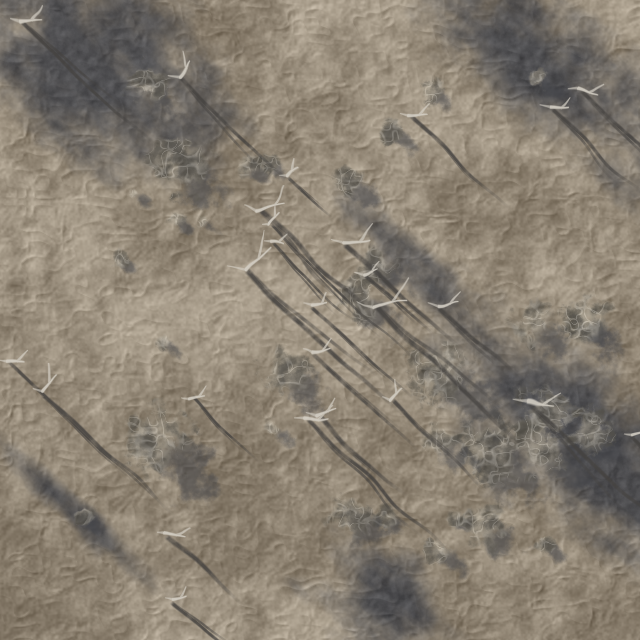
This texture is drawn by a WebGL 2 fragment shader. Its source:

```glsl
#version 300 es
precision highp float;

uniform vec2 u_resolution;
out vec4 outColor;

#define SUN vec2(0.735, -0.678)
#define RELIEF 0.21
#define SHADE_DEPTH 0.88
#define SNAGS 30
#define SCRUBS 34
#define EARTH_DARK vec3(0.50, 0.455, 0.39)
#define EARTH_PALE vec3(0.68, 0.635, 0.565)
#define SHADE_COLOR vec3(0.255, 0.26, 0.28)
#define TRUNK_SHADE vec3(0.27, 0.26, 0.25)
#define BARK vec3(0.83, 0.81, 0.77)

float hash(vec2 p) {
    uvec2 q = uvec2(ivec2(floor(p)) + 32768);
    uint h = q.x * 1597334677u ^ q.y * 3812015801u;
    h = (h ^ (h >> 15)) * 2246822519u;
    h = (h ^ (h >> 13)) * 3266489917u;
    return float((h ^ (h >> 16)) >> 8) / 16777216.0;
}

vec2 hash2(float i, float seed) {
    return vec2(hash(vec2(i, seed)), hash(vec2(i, seed + 50.0)));
}

float noise(vec2 p) {
    vec2 i = floor(p), f = p - i;
    f = f * f * (3.0 - 2.0 * f);
    return mix(mix(hash(i), hash(i + vec2(1, 0)), f.x),
               mix(hash(i + vec2(0, 1)), hash(i + vec2(1, 1)), f.x), f.y);
}

float fbm(vec2 p) {
    float sum = 0.0, amp = 0.5;
    for (int i = 0; i < 5; i++) {
        sum += amp * noise(p);
        p = mat2(1.6, 1.2, -1.2, 1.6) * p + 7.3;
        amp *= 0.5;
    }
    return sum / 0.97;
}

float ridge(vec2 p) { return 1.0 - abs(2.0 * noise(p) - 1.0); }

// x runs along the cast shadows, y across them
vec2 sunFrame(vec2 d) { return vec2(dot(d, SUN), dot(d, vec2(-SUN.y, SUN.x))); }

float patchAt(vec2 p, vec2 center, vec2 radius) {
    vec2 q = sunFrame(p - center) / radius;
    return exp(-dot(q, q));
}

float wrinkles(vec2 p) {
    p += 0.016 * vec2(noise(p * 34.0), noise(p * 34.0 + 19.0));
    return 0.65 * ridge(p * vec2(52.0, 74.0)) + 0.35 * noise(p * 150.0);
}

float canopyShade(vec2 p) {
    float cover = patchAt(p, vec2(0.16, 0.90), vec2(0.24, 0.18));
    cover = max(cover, patchAt(p, vec2(0.87, 0.90), vec2(0.26, 0.13)));
    cover = max(cover, patchAt(p, vec2(0.90, 0.30), vec2(0.34, 0.13)));
    cover = max(cover, 0.72 * patchAt(p, vec2(0.67, 0.55), vec2(0.30, 0.06)));
    cover = max(cover, 0.85 * patchAt(p, vec2(0.60, 0.06), vec2(0.15, 0.10)));
    cover = max(cover, 0.80 * patchAt(p, vec2(0.10, 0.22), vec2(0.24, 0.03)));
    float ragged = 0.6 * fbm(sunFrame(p) * vec2(7.0, 19.0)) + 0.4 * fbm(p * 22.0);
    return smoothstep(0.56, 0.94, 0.72 * ragged + 0.58 * cover);
}

float limb(vec2 d, vec2 tip, float width) {
    float t = clamp(dot(d, tip) / dot(tip, tip), 0.0, 1.0);
    return 1.0 - smoothstep(0.3 * width, width, length(d - tip * t) + 0.4 * width * t);
}

float trunkShadow(vec2 s, float len, float width) {
    float w = width * mix(1.0, 0.6, clamp(s.x / len, 0.0, 1.0));
    float line = 1.0 - smoothstep(0.35 * w, 1.5 * w, abs(s.y));
    return line * smoothstep(0.0, 0.008, s.x) * (1.0 - smoothstep(0.5 * len, len, s.x));
}

void main() {
    vec2 p = gl_FragCoord.xy / u_resolution;

    // Crinkled dry ground
    float tone = 0.55 * fbm(p * 6.0) + 0.45 * fbm(p * 38.0);
    vec3 color = mix(EARTH_DARK, EARTH_PALE, smoothstep(0.26, 0.72, tone));
    float relief = wrinkles(p + SUN * 0.0018) - wrinkles(p - SUN * 0.0018);
    color += RELIEF * relief + 0.05 * (noise(p * 260.0) - 0.5);

    // Soft tree shade keeps a little of the ground texture
    float shade = canopyShade(p);
    vec3 shaded = SHADE_COLOR + 0.08 * relief + 0.18 * (fbm(p * 75.0) - 0.45);
    color = mix(color, shaded, SHADE_DEPTH * shade);

    // Twiggy scrub, thickest toward the lower right
    vec2 bent = p + 0.014 * vec2(noise(p * 45.0), noise(p * 45.0 + 31.0));
    float twigs = smoothstep(0.80, 0.98, max(ridge(bent * 62.0), ridge(bent.yx * 83.0 + 5.0)));
    float clump = fbm(p * 48.0);
    for (int i = 0; i < SCRUBS; i++) {
        float k = float(i);
        vec2 center = mix(hash2(k, 3.0), vec2(0.7, 0.15), 0.35 * hash(vec2(k, 9.0)));
        float r = mix(0.014, 0.052, pow(hash(vec2(k, 12.0)), 1.6));
        vec2 d = p - center;
        float shadowDist = length(sunFrame(d - SUN * r) / vec2(1.6, 0.8)) / r + 1.8 * (clump - 0.5);
        color = mix(color, SHADE_COLOR, 0.55 * (1.0 - smoothstep(0.3, 1.1, shadowDist)));
        float crown = 1.0 - smoothstep(0.55, 1.1, length(d) / r + 2.0 * (clump - 0.5));
        vec3 leaf = mix(vec3(0.36, 0.345, 0.31), vec3(0.64, 0.61, 0.55), smoothstep(0.25, 0.7, clump));
        color = mix(color, leaf + 0.16 * twigs + 0.15 * relief, 0.65 * crown);
    }

    // Dead trunks: long thin shadows and bleached limbs
    float lines = 0.0, bark = 0.0;
    vec2 sway = 0.008 * (vec2(noise(p * 42.0), noise(p * 42.0 + 11.0)) - 0.5);
    for (int i = 0; i < SNAGS; i++) {
        float k = float(i);
        vec2 root = hash2(k, 21.0), size = hash2(k, 33.0), turn = hash2(k, 47.0);
        if (i % 5 < 2) root = vec2(0.47, 0.55) + (root - 0.5) * vec2(0.30, 0.42);
        if (length(root - vec2(0.16, 0.62)) < 0.22) continue;
        float len = mix(0.10, 0.38, size.x), width = mix(0.0024, 0.0046, size.y);
        vec2 s = sunFrame(p - root);
        s.y += 0.009 * (noise(vec2(s.x * 15.0, k)) - 0.5);
        float fork = s.y + s.x * mix(-0.10, 0.10, turn.x);
        lines = max(lines, trunkShadow(s, len, width));
        lines = max(lines, 0.75 * trunkShadow(vec2(s.x, fork), len * 0.8, width * 0.8));
        float angle = mix(-0.3, 0.9, turn.y);
        vec2 tip = mix(0.014, 0.048, size.y * size.x + 0.2) * vec2(cos(angle), sin(angle));
        vec2 d = p - root + sway;
        bark = max(bark, limb(d, tip, 0.0042));
        bark = max(bark, 0.8 * limb(d - 0.6 * tip, 0.6 * vec2(tip.x - tip.y, tip.y + tip.x), 0.0034));
        bark = max(bark, 0.7 * limb(d, vec2(-0.5, 0.1) * length(tip), 0.0036));
    }
    lines *= mix(0.55, 1.0, smoothstep(0.25, 0.6, fbm(p * 55.0)));
    color = mix(color, TRUNK_SHADE, 0.85 * lines);
    color = mix(color, BARK, 0.9 * bark);

    outColor = vec4(clamp(color, 0.0, 1.0), 1.0);
}
```
